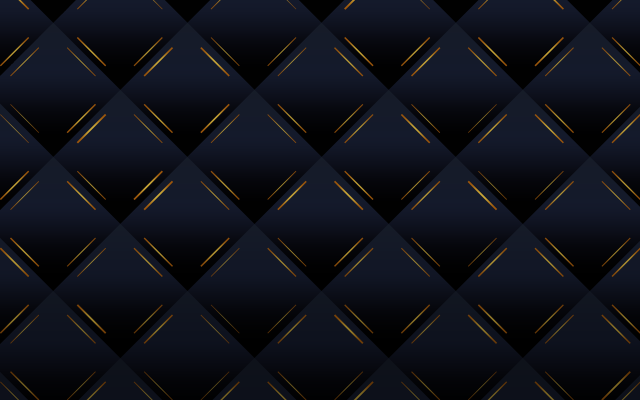
Give the GLSL for this pattern, as a Shadertoy shader.

```glsl
float hash(vec2 p) {
    return fract(sin(dot(p, vec2(127.1, 311.7))) * 43758.5);
}

// Diagonal lattice: each unit cell is a diamond with its top tip at (0, 0)
vec2 lattice(vec2 p, vec2 tip, float pitch) {
    vec2 d = (p - tip) / pitch;
    return vec2(d.x + d.y, d.y - d.x);
}

// Navy at the top of each diamond, falling to black at its lower tip
vec3 diamondFill(vec2 p) {
    vec2 f = fract(lattice(p, vec2(0.1333, 0.0567), 0.3354));
    float depth = 0.5 * (f.x + f.y);
    vec3 navy = mix(vec3(0.085, 0.108, 0.158), vec3(0.078, 0.100, 0.168), smoothstep(0.0, 0.4, depth));
    vec3 col = mix(navy, vec3(0.032, 0.036, 0.066), smoothstep(0.34, 0.70, depth));
    return mix(col, vec3(0.002), smoothstep(0.55, 0.88, depth));
}

// Gold strokes inset from the four sides, each with its own weight
vec4 goldStroke(vec2 p) {
    vec2 g = lattice(p, vec2(0.1325, 0.0583), 0.3342);
    vec2 c = fract(g) - 0.5;
    bool steep = abs(c.x) > abs(c.y);
    float across = steep ? c.x : c.y;
    float along = abs(steep ? c.y : c.x);
    float side = (steep ? 0.23 : 0.61) + (across > 0.0 ? 0.17 : 0.0);
    float weight = hash(floor(g) + side);

    float halfWidth = mix(0.0035, 0.0095, weight);
    float body = 1.0 - smoothstep(halfWidth - 0.001, halfWidth + 0.001, abs(abs(across) - 0.424));
    float ends = 1.0 - smoothstep(0.210, 0.214, along);
    vec3 gold = mix(vec3(0.80, 0.66, 0.22), vec3(0.62, 0.34, 0.04), smoothstep(0.02, 0.19, along));
    return vec4(gold, body * ends * mix(0.7, 1.0, weight));
}

vec3 shade(vec2 p) {
    vec4 stroke = goldStroke(p);
    vec3 col = mix(diamondFill(p), stroke.rgb, stroke.a);
    return col * mix(1.0, 0.62, smoothstep(0.48, 1.0, p.y));
}

void mainImage(out vec4 fragColor, in vec2 fragCoord) {
    // Average a 3 x 3 grid of samples, with y measured down from the top
    vec3 sum = vec3(0.0);
    for (int j = -1; j <= 1; j++) {
        for (int i = -1; i <= 1; i++) {
            vec2 p = (fragCoord + vec2(i, j) / 3.0) / iResolution.y;
            sum += shade(vec2(p.x, 1.0 - p.y));
        }
    }
    fragColor = vec4(sum / 9.0, 1.0);
}
```
